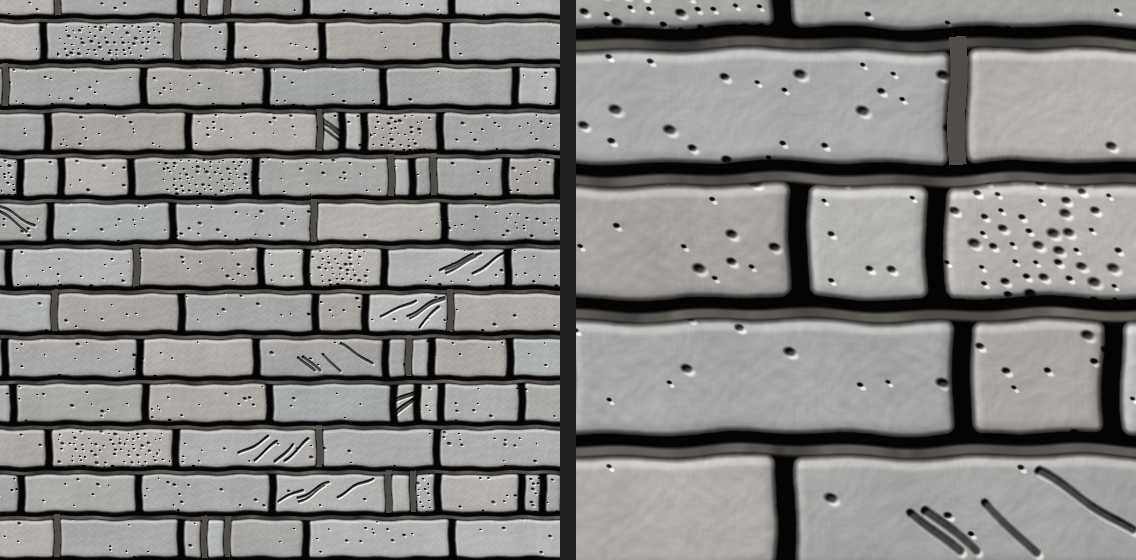
Left: the whole. Right: its middle third, enlarged.
This texture is drawn by a Shadertoy shader. Its source:

```glsl
// Weathered grey brick wall: staggered courses, short cut bricks, black joints, pits and gouges.

const float COURSES = 12.39; // courses per canvas height; one course is the unit of length

float hash(vec2 p) {
    return fract(sin(dot(p, vec2(127.1, 311.7))) * 43758.5);
}

// Layered sines, roughly -1 to 1.
float grain(vec2 p) {
    float sum = 0.0, amp = 0.5;
    for (int i = 0; i < 4; i++) {
        p = mat2(1.5, 1.1, -1.1, 1.5) * p + 1.3 * sin(p.yx * 0.7);
        sum += amp * sin(p.x) * sin(p.y + 1.0);
        amp *= 0.62;
    }
    return sum;
}

float segment(vec2 p, vec2 a, vec2 b) {
    vec2 pa = p - a, ba = b - a;
    return length(pa - ba * clamp(dot(pa, ba) / dot(ba, ba), 0.0, 1.0));
}

// Depth of cellular pits; density is the chance that a cell holds one.
float pits(vec2 p, float density) {
    vec2 g = vec2(p.x * 6.2 + p.y * 2.0, p.y * 8.0);
    float depth = 0.0;
    for (int j = -1; j <= 1; j++)
    for (int i = -1; i <= 1; i++) {
        vec2 cell = floor(g) + vec2(i, j);
        vec2 centre = cell + 0.2 + 0.6 * vec2(hash(cell), hash(cell + 17.3));
        float radius = mix(0.16, 0.42, pow(hash(cell + 5.1), 2.0));
        float pit = 1.0 - smoothstep(radius * 0.3, radius, length(g - centre));
        depth = max(depth, pit * step(hash(cell + 9.7), density));
    }
    return depth;
}

// Depth of long slanted gouges on a brick with half extents size.
float gouges(vec2 q, vec2 size, vec2 id) {
    float depth = 0.0;
    float lean = hash(id + 4.4) > 0.4 ? 1.0 : -1.0;
    for (int i = 0; i < 4; i++) {
        vec2 r = vec2(hash(id + float(i) * 2.3), hash(id + float(i) * 3.9 + 8.0));
        vec2 mid = (r - 0.5) * size * vec2(1.5, 0.7);
        vec2 arm = vec2(0.16 + 0.25 * r.y, lean * (0.13 + 0.1 * r.x));
        float d = segment(q + vec2(0.0, 0.02 * sin(q.x * 9.0)), mid - arm, mid + arm);
        depth = max(depth, 1.0 - smoothstep(0.012, 0.045, d));
    }
    return depth;
}

// Returns surface depth (x) and hollow darkness (y).
vec2 relief(vec2 p, vec2 q, vec2 size, vec2 id) {
    float patchy = smoothstep(1.0, 0.6, abs(q.x / size.x + 0.3 * sin(id.x * 5.0)));
    float density = hash(id + 3.1) > 0.85 ? 0.85 * patchy : 0.03 + 0.17 * hash(id + 6.2);
    float hollow = pits(p, density);
    if (hash(id + 7.7) > 0.89) hollow = max(hollow, gouges(q, size, id));
    float streaks = sin(p.x * 34.0 + p.y * 42.0 + 3.0 * grain(p * 2.0));
    return vec2(hollow + 0.13 * grain(p * 9.0) + 0.05 * streaks * hash(id + 1.9), hollow);
}

// Horizontal place of joint k in a course.
float joint(float k, float row) {
    float stagger = mod(row + step(7.5, row), 2.0);
    return mix(1.13, 0.3, stagger) + k * mix(2.9, 2.77, stagger)
         + 0.42 * (hash(vec2(k, row + 2.0)) - 0.5);
}

void mainImage(out vec4 fragColor, in vec2 fragCoord) {
    float pixel = COURSES / iResolution.y;
    vec2 p = fragCoord / iResolution.xy * COURSES;
    vec2 w = p + 0.012 * vec2(sin(p.y * 7.0 + p.x), sin(p.x * 3.1) + sin(p.x * 7.3 + p.y * 2.0));

    // Course and brick
    float down = COURSES - w.y - 0.4;
    float row = mod(floor(down), 12.0);
    float v = fract(down);
    float k = -2.0;
    for (int i = 0; i < 8; i++) if (w.x > joint(k + 1.0, row)) k += 1.0;
    float left = joint(k, row), right = joint(k + 1.0, row);
    vec2 id = vec2(k, row);

    // Some bricks are cut once, a few of the short pieces twice
    float cut = hash(id + 11.3);
    for (int i = 0; i < 2; i++) {
        if (cut > 0.84 + 0.08 * float(i) && (i == 0 || right - left < 1.4)) {
            float at = mix(left, right, i == 0 ? 0.37 : 0.5);
            if (w.x < at) { right = at; id.x += 0.37; }
            else { left = at; id.x += 0.61; }
        }
    }

    // Rounded block
    vec2 q = vec2(w.x - 0.5 * (left + right), 0.51 - v);
    vec2 size = vec2(0.5 * (right - left) - 0.065, 0.42);
    vec2 e = abs(q) - size + 0.07;
    float d = length(max(e, 0.0)) + min(max(e.x, e.y), 0.0) - 0.07 + 0.006 * grain(p * 5.0);

    // Face, lit from the upper left
    vec2 shift = vec2(-0.022, 0.028);
    vec2 here = relief(p, q, size, id);
    float slope = relief(p + shift, q + shift, size, id).x - here.x;
    float tone = 0.625 + 0.085 * hash(id + 2.6) + 0.025 * grain(p * 1.6);
    vec3 tint = mix(vec3(0.985, 1.0, 1.005), vec3(1.025, 1.0, 0.975), hash(id + 8.8));
    float light = tone + 0.26 * slope - 0.38 * here.y;
    light += 0.11 * smoothstep(0.07, 0.02, abs(size.y - q.y - 0.045));
    light += 0.05 * smoothstep(0.06, 0.0, abs(size.x + q.x - 0.05));
    light -= 0.12 * smoothstep(0.12, 0.0, min(size.y + q.y, size.x - q.x));
    light *= mix(0.35, 1.0, smoothstep(0.0, 0.05, -d));
    vec3 face = max(light, 0.02) * tint;

    // Black joints, a few shallow, with a mortar lip above each course
    float side = q.x < 0.0 ? left : right;
    float shallow = step(0.8, hash(vec2(floor(side * 50.0 + 0.5), row))) * step(size.x, abs(q.x));
    float lip = smoothstep(0.0, 0.035, v) * smoothstep(0.11, 0.07, v);
    lip *= 0.65 + 0.35 * grain(vec2(p.x * 1.5, row * 3.0));
    vec3 gap = vec3(0.015) + vec3(0.46, 0.44, 0.42) * max(lip, 0.65 * shallow * step(v, 0.93));

    fragColor = vec4(mix(face, gap, smoothstep(-pixel, pixel, d)), 1.0);
}
```
